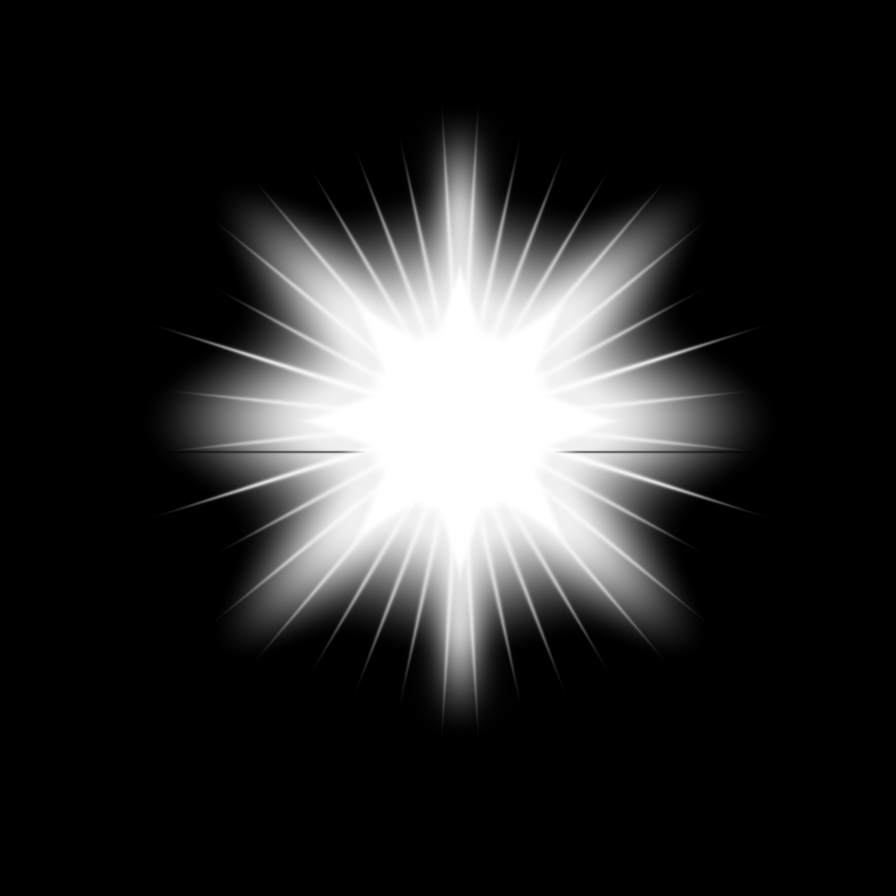
Give the GLSL for this background, as a WebGL 1 fragment shader.

```glsl
precision highp float;

uniform vec2 u_resolution;

#define CENTER vec2(0.5135, 0.530)
#define GLOW_REACH 0.195
#define DIAGONAL_REACH 0.078
#define SIDE_REACH 0.066
#define BEAM_WIDTH 0.027
#define CORE_RADIUS 0.105
#define STAR_TIP 0.172
#define NEEDLE_WIDTH 0.0048
#define NEEDLE_LIGHT 0.58
#define SEAM_Y -0.0345

float bell(float x) {
  return exp(-x * x);
}

float fadeOut(float start, float end, float x) {
  return 1.0 - smoothstep(start, end, x);
}

float screenBlend(float a, float b) {
  return 1.0 - (1.0 - a) * (1.0 - b);
}

// Soft halo, widest on the diagonals and sides, with a narrow upright beam
float halo(vec2 q, float radius, float angle) {
  float reach = GLOW_REACH
    + DIAGONAL_REACH * bell((angle - 46.0) / 10.5)
    + SIDE_REACH * bell((angle - 90.0) / 15.0);
  float glow = fadeOut(0.6, 1.38, radius / reach);
  float beam = 0.85 * bell(q.x / BEAM_WIDTH) * fadeOut(0.22, 0.355, q.y);
  return 0.94 * screenBlend(glow, beam);
}

// White disc with eight pointed arms
float core(float radius, float angle) {
  float bent = angle + 3.5 * sin(radians(2.0 * angle));
  float offset = radians(mod(bent + 22.5, 45.0) - 22.5);
  vec2 arm = radius * vec2(cos(offset), abs(sin(offset)));
  float armEdge = arm.y - 0.36 * (STAR_TIP - arm.x);
  float disc = fadeOut(-0.012, 0.012, radius - CORE_RADIUS);
  return max(disc, fadeOut(-0.006, 0.005, armEdge));
}

float needleLength(float i) {
  bool isLong = i < 0.5 || abs(i - 4.5) < 1.0 || abs(i - 7.0) < 0.5;
  return isLong ? 0.366 : 0.334 - 0.018 * step(abs(i - 6.0), 0.5);
}

// Thin tapering rays, spread a little wider towards the sides
float needles(vec2 q, float radius) {
  float pixel = 1.0 / min(u_resolution.x, u_resolution.y);
  float light = 0.0;
  for (int n = 0; n < 9; n++) {
    float i = float(n);
    float turn = radians(3.3 + 8.5 * i + 0.2 * i * i);
    vec2 direction = vec2(sin(turn), cos(turn));
    float across = q.x * direction.y - q.y * direction.x;
    float along = radius / needleLength(i);
    float width = max(NEEDLE_WIDTH * (1.0 - along), 0.0) + 0.7 * pixel;
    float strength = NEEDLE_LIGHT + 0.25 * step(abs(i - 7.0), 0.5);
    float ray = bell(across / width) * fadeOut(0.6, 1.0, along);
    light = max(light, strength * ray);
  }
  return light;
}

// Fine dark line across both sides of the halo
float seam(vec2 p) {
  float x = abs(p.x);
  float span = smoothstep(0.10, 0.14, x) * fadeOut(0.32, 0.34, x);
  return 0.6 * span * bell((p.y - SEAM_Y) / 0.0013);
}

void main() {
  vec2 p = gl_FragCoord.xy / u_resolution - CENTER;
  vec2 q = abs(p);
  float radius = length(q);
  float angle = degrees(atan(q.x, q.y + 0.00001));

  float light = screenBlend(halo(q, radius, angle), needles(q, radius));
  light *= 1.0 - seam(p);
  light = screenBlend(light, core(radius, angle));
  gl_FragColor = vec4(vec3(light), 1.0);
}
```
